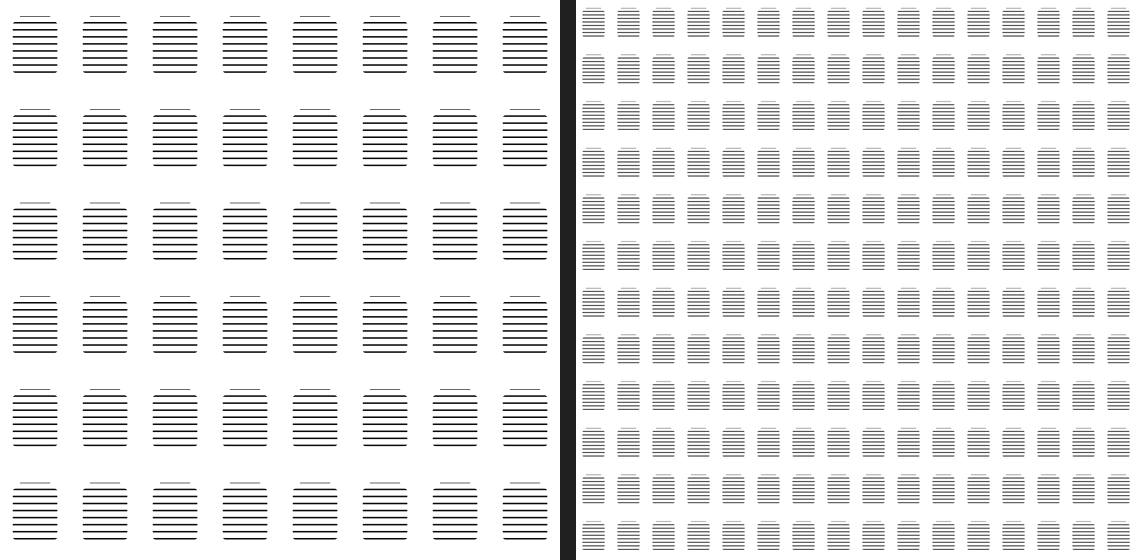
Left: one tile. Right: repeated 2 by 2.
This pattern is drawn by a three.js fragment shader. Its source:

```glsl
#define REPEATS vec2(8.0, 6.0)
#define BODY_CENTER vec2(0.0626, 0.0820)
#define BODY_HALF vec2(0.0398, 0.0464)
#define CORNER_RADIUS 0.0066
#define BAR_PITCH 0.01258
#define BAR_WIDTH 0.00275
#define LID_HEIGHT 0.0555
#define LID_HALF_LENGTH 0.0270
#define LID_WIDTH 0.0011
#define INK vec3(0.03)
#define PAPER vec3(1.0)

varying vec2 vUv;

// Share of a pixel-wide window at x that lies within [-halfWidth, halfWidth]
float bandCoverage(float x, float halfWidth, float pixel) {
  float upper = min(x + 0.5 * pixel, halfWidth);
  float lower = max(x - 0.5 * pixel, -halfWidth);
  return clamp((upper - lower) / pixel, 0.0, 1.0);
}

float roundedBox(vec2 p, vec2 halfSize, float radius) {
  vec2 q = abs(p) - halfSize + radius;
  return length(max(q, 0.0)) + min(max(q.x, q.y), 0.0) - radius;
}

// Evenly spaced bars clipped to a rounded box
float stripedBody(vec2 p, vec2 pixel) {
  float offset = (fract(p.y / BAR_PITCH) - 0.5) * BAR_PITCH;
  float bars = bandCoverage(offset, 0.5 * BAR_WIDTH, pixel.y);
  float edge = roundedBox(p, BODY_HALF, CORNER_RADIUS);
  return bars * clamp(0.5 - edge / max(pixel.x, pixel.y), 0.0, 1.0);
}

// Hairline floating above the body
float lid(vec2 p, vec2 pixel) {
  return bandCoverage(p.x, LID_HALF_LENGTH, pixel.x)
       * bandCoverage(p.y - LID_HEIGHT, 0.5 * LID_WIDTH, pixel.y);
}

void main() {
  vec2 pixel = max(fwidth(vUv), vec2(1e-5));

  // Position within the repeat, in canvas units
  vec2 p = fract(vUv * REPEATS) / REPEATS - BODY_CENTER;

  float ink = max(stripedBody(p, pixel), lid(p, pixel));
  gl_FragColor = vec4(mix(PAPER, INK, ink), 1.0);
}
```
